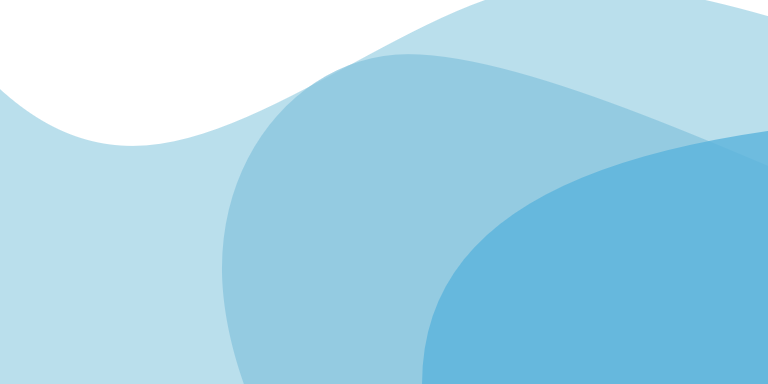
This background is drawn by a WebGL 2 fragment shader. Its source:

```glsl
#version 300 es
precision highp float;
// Three translucent blue swells overlap on a white sky.
// Each outline is a chain of cubic Bezier curves closed outside the canvas;
// distance to the outline and crossing parity give a smooth-edged fill.

uniform vec2 u_resolution;
out vec4 outColor;

// Layer colours with opacity
const vec3 SKY = vec3(1.0);
const vec4 PALE = vec4(0.73, 0.873, 0.925, 1.0);
const vec4 MIDDLE = vec4(0.533, 0.772, 0.87, 0.75);
const vec4 DEEP = vec4(0.355, 0.703, 0.862, 0.8);

// The canvas spans 2 x 1 units; shapes close beyond its border
const vec2 CANVAS = vec2(2.0, 1.0);
const vec2 CORNER = vec2(2.3, -0.3);
const int STEPS = 24;

// Bezier control points: neighbouring curves share an end point
const vec2 WAVE[10] = vec2[10](
    vec2(0.0, 0.768), vec2(0.109, 0.669), vec2(0.221, 0.620),
    vec2(0.346, 0.620), vec2(0.625, 0.620), vec2(0.969, 0.896),
    vec2(1.263, 1.0), vec2(1.458, 1.070), vec2(1.688, 1.047),
    vec2(2.0, 0.958));
const vec2 CREST[10] = vec2[10](
    vec2(0.635, 0.0), vec2(0.599, 0.102), vec2(0.578, 0.206),
    vec2(0.578, 0.302), vec2(0.578, 0.620), vec2(0.802, 0.859),
    vec2(1.0625, 0.859), vec2(1.302, 0.859), vec2(1.693, 0.698),
    vec2(2.0, 0.568));
const vec2 SWELL[4] = vec2[4](
    vec2(1.099, 0.0), vec2(1.099, 0.385), vec2(1.4375, 0.578),
    vec2(2.0, 0.659));

// Outer points that extend both ends of each outline
const vec2 WAVE_LEFT = vec2(-0.3, 1.04);
const vec2 CREST_LEFT = vec2(0.745, -0.3);
const vec2 SWELL_LEFT = vec2(1.099, -0.3);
const float WAVE_RIGHT = 0.874;
const float CREST_RIGHT = 0.44;
const float SWELL_RIGHT = 0.701;

// field.x is squared distance, field.y flips sign at each crossing
void addEdge(vec2 p, vec2 a, vec2 b, inout vec2 field) {
    vec2 edge = b - a;
    vec2 toP = p - a;
    float along = clamp(dot(toP, edge) / max(dot(edge, edge), 1e-9), 0.0, 1.0);
    vec2 gap = toP - edge * along;
    field.x = min(field.x, dot(gap, gap));
    if ((a.y > p.y) != (b.y > p.y) && toP.x < edge.x * toP.y / edge.y) {
        field.y = -field.y;
    }
}

vec2 bezier(vec2 a, vec2 b, vec2 c, vec2 d, float t) {
    float s = 1.0 - t;
    return s * s * s * a + 3.0 * s * t * (s * b + t * c) + t * t * t * d;
}

void addCurve(vec2 p, vec2 a, vec2 b, vec2 c, vec2 d, inout vec2 field) {
    vec2 from = a;
    for (int i = 1; i <= STEPS; i++) {
        vec2 to = bezier(a, b, c, d, float(i) / float(STEPS));
        addEdge(p, from, to, field);
        from = to;
    }
}

// Joins the last point to the first around the lower right corner
void closeOutline(vec2 p, vec2 first, vec2 last, vec2 left, float rightY, inout vec2 field) {
    vec2 right = vec2(CORNER.x, rightY);
    vec2 base = vec2(left.x, CORNER.y);
    addEdge(p, last, right, field);
    addEdge(p, right, CORNER, field);
    addEdge(p, CORNER, base, field);
    addEdge(p, base, left, field);
    addEdge(p, left, first, field);
}

vec3 paint(vec3 under, vec4 layer, vec2 field, float pixel) {
    float distanceOut = field.y * sqrt(field.x);
    float cover = clamp(0.5 - distanceOut / pixel, 0.0, 1.0);
    return mix(under, layer.rgb, layer.a * cover);
}

void main() {
    vec2 p = gl_FragCoord.xy / u_resolution * CANVAS;
    float pixel = CANVAS.y / u_resolution.y;
    vec2 wave = vec2(1e3, 1.0);
    vec2 crest = wave;
    vec2 swell = wave;

    // Trace the outlines
    for (int i = 0; i < 9; i += 3) {
        addCurve(p, WAVE[i], WAVE[i + 1], WAVE[i + 2], WAVE[i + 3], wave);
        addCurve(p, CREST[i], CREST[i + 1], CREST[i + 2], CREST[i + 3], crest);
    }
    addCurve(p, SWELL[0], SWELL[1], SWELL[2], SWELL[3], swell);
    closeOutline(p, WAVE[0], WAVE[9], WAVE_LEFT, WAVE_RIGHT, wave);
    closeOutline(p, CREST[0], CREST[9], CREST_LEFT, CREST_RIGHT, crest);
    closeOutline(p, SWELL[0], SWELL[3], SWELL_LEFT, SWELL_RIGHT, swell);

    // Stack the layers from back to front
    vec3 color = paint(SKY, PALE, wave, pixel);
    color = paint(color, MIDDLE, crest, pixel);
    color = paint(color, DEEP, swell, pixel);
    outColor = vec4(color, 1.0);
}
```
